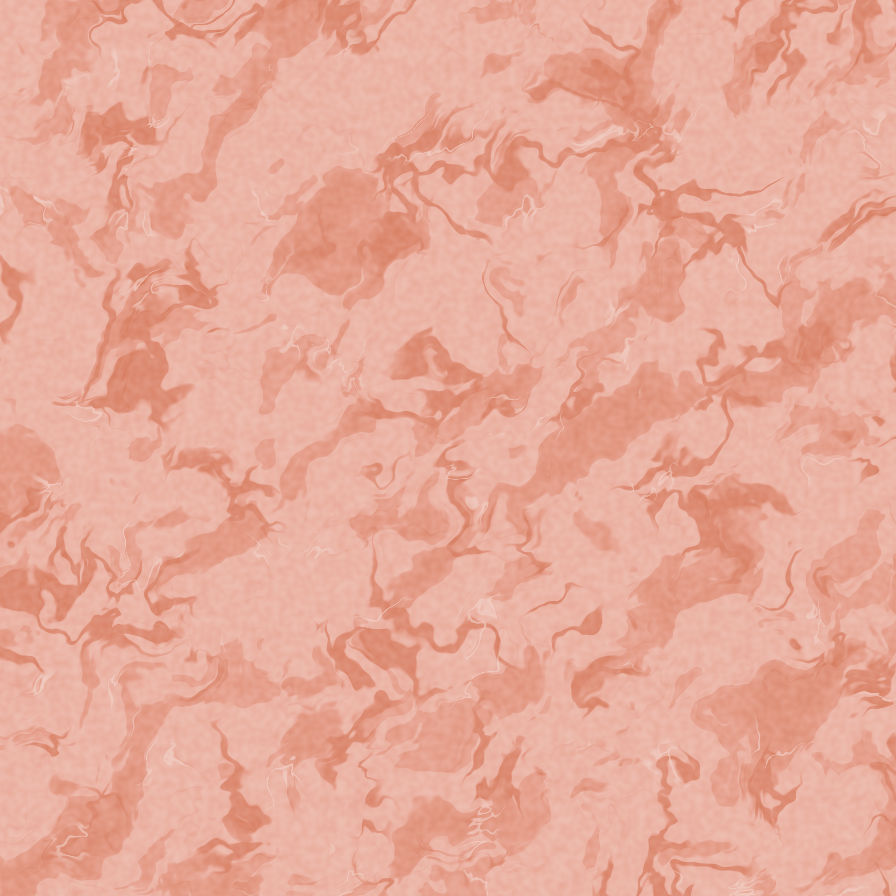
Reproduce this texture procedurally as a WebGL 1 fragment shader.

```glsl
precision highp float;
// Salmon marbled plaster: ragged patches stretched along the rising diagonal,
// tapering dark veins, faint wrinkles with pale relief, and a fine paper grain.
// Every layer adds to one tone value, which a three-colour ramp turns to paint.
uniform vec2 u_resolution;

#define PATCH_SCALE 11.0
#define PATCH_LEVEL 0.105
#define STRETCH 0.55
#define WARP 0.11
#define VEIN_SCALE 9.0
#define VEIN_WIDTH 0.042
#define WRINKLE_SCALE 19.0
#define WRINKLE_TONE 0.13
#define GRAIN_SCALE 125.0
#define GRAIN_TONE 0.20
#define BASE_TONE 0.14

const vec3 PALE = vec3(0.930, 0.740, 0.690);
const vec3 ROSE = vec3(0.910, 0.650, 0.580);
const vec3 RUST = vec3(0.845, 0.500, 0.390);
const vec3 GLINT = vec3(0.950, 0.830, 0.800);

float hash(vec2 p) {
  return fract(sin(dot(p, vec2(127.1, 311.7))) * 43758.5453);
}

// Dot product of a random unit gradient at a lattice cell with the offset.
float slope(vec2 cell, vec2 offset) {
  float angle = 6.28319 * hash(cell);
  return dot(vec2(cos(angle), sin(angle)), offset);
}

float noise(vec2 p) {
  vec2 i = floor(p), f = fract(p);
  vec2 u = f * f * f * (f * (f * 6.0 - 15.0) + 10.0);
  vec2 e = vec2(1.0, 0.0);
  float low = mix(slope(i, f), slope(i + e.xy, f - e.xy), u.x);
  float high = mix(slope(i + e.yx, f - e.yx), slope(i + e.xx, f - e.xx), u.x);
  return mix(low, high, u.y);
}

float fbm(vec2 p) {
  float sum = 0.0, gain = 0.5;
  for (int k = 0; k < 4; k++) {
    sum += gain * noise(p);
    p = mat2(1.6, 1.2, -1.2, 1.6) * p + 17.3;
    gain *= 0.5;
  }
  return sum;
}

// Line along the zero level of a field; the mask both cuts and tapers it.
float vein(float field, float mask) {
  float width = VEIN_WIDTH * mask;
  return mask * (1.0 - smoothstep(width * 0.35, width + 0.008, abs(field)));
}

vec3 ramp(float tone) {
  vec3 light = mix(PALE, ROSE, clamp(tone / 0.4, 0.0, 1.0));
  return mix(light, RUST, clamp((tone - 0.4) / 0.6, 0.0, 1.0));
}

void main() {
  vec2 uv = gl_FragCoord.xy / min(u_resolution.x, u_resolution.y);

  // Warped coordinates, with x running along the rising diagonal.
  vec2 w = uv + WARP * vec2(fbm(uv * 8.0 + 3.1), fbm(uv * 8.0 + 41.7));
  vec2 diagonal = vec2(w.x + w.y, w.y - w.x) * 0.7071;
  vec2 q = diagonal * vec2(STRETCH, 1.0);

  // Ragged patches: strong ones, and fainter washes between them.
  float field = fbm(q * PATCH_SCALE + 5.7);
  float blot = smoothstep(PATCH_LEVEL - 0.012, PATCH_LEVEL + 0.018, field);
  float depth = 0.36 + 0.8 * clamp(field - PATCH_LEVEL, 0.0, 0.2);
  float washField = fbm(q * PATCH_SCALE * 1.5 + 63.2);
  float wash = smoothstep(0.13, 0.16, washField);
  float tone = BASE_TONE + max(blot * depth, wash * 0.32);

  // Veins: diagonal strokes, and rounder outlines that turn freely.
  float strokeMask = smoothstep(0.0, 0.25, noise(uv * 8.0 + 21.4));
  float outlineMask = smoothstep(0.0, 0.25, noise(uv * 6.0 + 88.6));
  float stroke = vein(fbm(q * VEIN_SCALE * 1.3 + 31.9), strokeMask);
  float outline = vein(fbm(w * VEIN_SCALE * 0.75 + 74.3), outlineMask);
  float veins = max(stroke, outline);
  tone = mix(tone, 0.86, min(veins * 1.35, 1.0) * 0.9);

  // Wrinkles: a faint dark crease with a sparse pale ridge beside it.
  float crease = fbm(q * WRINKLE_SCALE + 12.8);
  float creaseMask = smoothstep(-0.1, 0.25, noise(uv * 11.0 + 52.0));
  tone += WRINKLE_TONE * creaseMask * (1.0 - smoothstep(0.0, 0.035, abs(crease)));
  float glint = 1.0 - smoothstep(0.006, 0.026, abs(crease - 0.045));
  glint *= smoothstep(0.16, 0.38, noise(uv * 13.0 + 9.5));

  // Grain: soft mottling and fine tooth.
  float grain = noise(uv * GRAIN_SCALE) + 0.7 * noise(uv * GRAIN_SCALE * 0.43 + 7.9);
  tone += GRAIN_TONE * grain;

  vec3 colour = mix(ramp(tone), GLINT, 0.6 * glint);
  gl_FragColor = vec4(colour, 1.0);
}
```
